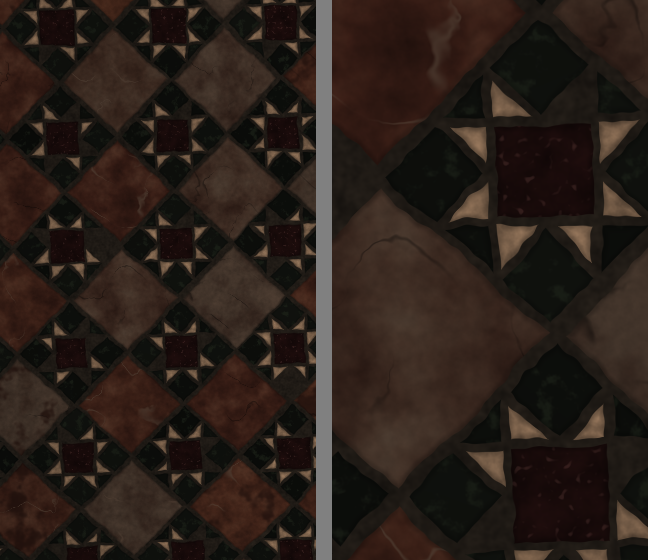
Left: the whole. Right: its middle third, enlarged.
Write a Shadertoy shader that draws this pattern.

```glsl
const float SQUARE = 0.16;   // half side of the porphyry square, in cells
const float GAP = 0.014;     // half width of the mortar joints
const vec3 MORTAR = vec3(0.125, 0.105, 0.085);
const vec3 RED = vec3(0.205, 0.105, 0.078);
const vec3 ORANGE = vec3(0.275, 0.155, 0.105);
const vec3 GREY = vec3(0.235, 0.185, 0.150);
const vec3 CREAM = vec3(0.500, 0.395, 0.305);
const vec3 PORPHYRY = vec3(0.092, 0.040, 0.038);
const vec3 SERPENTINE = vec3(0.052, 0.058, 0.046);

vec2 hash2(vec2 p) {
    vec3 h = fract(p.xyx * vec3(0.1031, 0.1030, 0.0973));
    h += dot(h, h.yzx + 33.33);
    return fract((h.xx + h.yz) * h.zy);
}

float cornerSlope(vec2 cell, vec2 corner, vec2 f) {
    return dot(hash2(cell + corner) * 2.0 - 1.0, f - corner);
}

float gradientNoise(vec2 p) {
    vec2 i = floor(p), f = p - i;
    vec2 u = f * f * f * (f * (f * 6.0 - 15.0) + 10.0);
    return mix(mix(cornerSlope(i, vec2(0, 0), f), cornerSlope(i, vec2(1, 0), f), u.x),
               mix(cornerSlope(i, vec2(0, 1), f), cornerSlope(i, vec2(1, 1), f), u.x), u.y);
}

float fbm(vec2 p) {
    float sum = 0.0, amp = 1.0;
    for (int i = 0; i < 4; i++) {
        sum += amp * gradientNoise(p);
        p = mat2(1.6, 1.2, -1.2, 1.6) * p + 7.3;
        amp *= 0.55;
    }
    return sum;
}

float sdDiamond(vec2 p, float r) {
    return (abs(p.x) + abs(p.y) - r) * 0.7071;
}

float coverage(float d, float aa) {
    return smoothstep(aa, -aa, d);
}

// Canvas to lattice: slight tilt and foreshortening, squares at integers
vec2 floorLattice(vec2 p) {
    float y = 0.957 - p.y + 0.027 * (p.x - 0.31);
    float row = 4.955 * y + 0.305 * y * y;
    float column = (p.x - 0.301 - 0.0075 * row) / (0.198 - 0.0013 * row);
    return vec2(column, row);
}

vec2 raggedWarp(vec2 g) {
    vec2 slow = vec2(gradientNoise(g * 5.0), gradientNoise(g * 5.0 + 31.7));
    vec2 fine = vec2(gradientNoise(g * 19.0 + 9.1), gradientNoise(g * 19.0 + 57.3));
    return slow * 0.026 + fine * 0.011;
}

// Mottled, veined stone for the large diamonds
vec3 marble(vec2 p, vec2 id) {
    vec2 h = hash2(id + 41.0), k = hash2(id + 83.0);
    vec2 s = p + h * 37.0;
    float cloud = fbm(s * 4.0);
    vec3 col = mix(RED, ORANGE, clamp(h.x + cloud * 0.6, 0.0, 1.0));
    col = mix(col, GREY, clamp(smoothstep(0.5, 0.85, h.y) + cloud * 0.5, 0.0, 1.0));
    col *= 1.0 + 0.35 * cloud + 0.14 * fbm(s * 22.0);
    float stain = smoothstep(0.05, 0.4, fbm(s * 3.0 + 17.0)) * step(0.65, k.y);
    col = mix(col, RED * 0.62, stain * 0.8);
    float line = abs(gradientNoise(s * 2.6 + 0.25 * cloud));
    float vein = (1.0 - smoothstep(0.0, 0.022, line)) * smoothstep(-0.1, 0.25, gradientNoise(s * 3.5 + 5.0));
    return mix(col, k.x < 0.55 ? col * 0.5 : GREY * 1.35, vein * 0.65);
}

vec3 serpentine(vec2 g, vec2 seed) {
    float fleck = smoothstep(0.05, 0.5, fbm(g * 13.0 + seed));
    vec3 col = SERPENTINE * (0.75 + 0.4 * hash2(seed).x);
    return mix(col, vec3(0.105, 0.125, 0.090), fleck * 0.75);
}

// Lay one tile over the floor, with a slightly worn rim
vec3 layTile(vec3 under, vec3 stone, float d, float aa) {
    float rim = mix(0.78, 1.0, smoothstep(0.0, 0.022, -d));
    return mix(under, stone * rim, coverage(d, aa));
}

vec3 starGroup(vec3 col, vec2 g, vec2 warped, float aa) {
    vec2 id = round(g);
    vec2 q = warped - id + (hash2(id + 5.0) - 0.5) * 0.022;
    vec2 side = sign(q), a = abs(q);
    bool upright = a.y > a.x;
    vec2 dir = upright ? vec2(0.0, side.y) : vec2(side.x, 0.0);
    vec2 f = upright ? a : a.yx;

    // Green corner triangles and axial diamonds
    vec2 cornerSeed = id * 9.0 + side;
    float corner = max(SQUARE + GAP - f.x, (f.x + f.y - 0.5) * 0.7071 + GAP);
    col = layTile(col, serpentine(g, cornerSeed), corner, aa);
    vec2 axialSeed = id * 9.0 + dir * 3.0;
    vec2 h = hash2(axialSeed + 61.0);
    float axial = sdDiamond(f - vec2(0.0, 0.328), 0.153 - 0.014 * h.y);
    if (h.x > 0.05) col = layTile(col, serpentine(g, axialSeed), axial, aa);

    // Cream slivers, some worn down or lost
    vec2 wear = hash2(axialSeed + side + 19.0);
    float sliver = max(max(SQUARE - f.y, f.x - SQUARE), (f.y - f.x - SQUARE) * 0.7071);
    sliver += 0.010 + 0.013 * wear.y * wear.y;
    vec3 cream = CREAM * (0.92 + 0.3 * fbm(g * 16.0) + 0.12 * wear.y);
    if (wear.x > 0.13) col = layTile(col, cream, sliver, aa);

    // Speckled central square
    float square = max(a.x, a.y) - SQUARE + GAP * (0.5 + hash2(id).x);
    float speck = smoothstep(0.18, 0.5, gradientNoise(g * 42.0));
    vec3 porphyry = PORPHYRY * (1.0 + 0.5 * fbm(g * 9.0)) + vec3(0.10, 0.07, 0.065) * speck;
    return layTile(col, porphyry, square, aa);
}

void mainImage(out vec4 fragColor, in vec2 fragCoord) {
    vec2 p = fragCoord / iResolution.y;
    vec2 g = floorLattice(p);
    vec2 warped = g + raggedWarp(g);
    float aa = 4.0 / iResolution.y;

    vec3 col = MORTAR * (0.95 + 0.35 * fbm(g * 12.0) + 0.25 * gradientNoise(g * 45.0));
    col = starGroup(col, g, warped, aa);

    vec2 id = floor(g);
    vec2 h = hash2(id + 13.0);
    float diamond = sdDiamond(warped - id - 0.5 + (h - 0.5) * 0.02, 0.478 - 0.016 * h.x);
    col = layTile(col, marble(g - id, id), diamond, aa);

    // Uneven light across the floor
    col *= 0.97 + 0.12 * gradientNoise(p * 3.0) + 0.08 * (p.x - 0.28);
    fragColor = vec4(col, 1.0);
}
```
